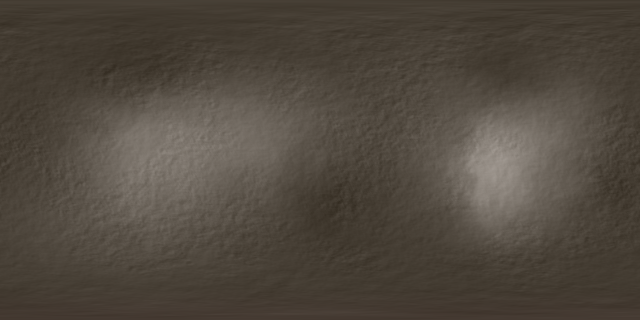
Give the GLSL for this texture, as a Shadertoy shader.

```glsl
// A dusty brown planetary surface map in a 2:1 cylindrical projection.
// Soft elliptical glows set the broad albedo; noise and craters sampled on
// a sphere add lit relief that stretches naturally toward the poles.

float hash(vec3 p) {
    p = fract(p * vec3(0.1031, 0.1030, 0.0973));
    p += dot(p, p.yxz + 33.33);
    return fract((p.x + p.y) * p.z);
}

float noise(vec3 p) {
    vec3 i = floor(p), f = fract(p);
    f = f * f * (3.0 - 2.0 * f);
    vec2 e = vec2(0.0, 1.0);
    vec4 a = vec4(hash(i), hash(i + e.yxx), hash(i + e.xyx), hash(i + e.yyx));
    vec4 b = vec4(hash(i + e.xxy), hash(i + e.yxy), hash(i + e.xyy), hash(i + e.yyy));
    vec4 z = mix(a, b, f.z);
    vec2 y = mix(z.xy, z.zw, f.y);
    return mix(y.x, y.y, f.x);
}

float fbm(vec3 p) {
    float sum = 0.0, amp = 0.5;
    for (int k = 0; k < 4; k++) {
        sum += amp * noise(p);
        p = p * 2.03 + 7.1;
        amp *= 0.5;
    }
    return sum;
}

// Canvas position (2 wide, 1 high) to a point on the unit sphere
vec3 toSphere(vec2 p) {
    float lon = p.x * 3.14159, lat = (p.y - 0.5) * 3.14159;
    return vec3(cos(lon) * cos(lat), sin(lon) * cos(lat), sin(lat));
}

// Scattered bowls with faint rims, one candidate per cell
float craters(vec3 p) {
    vec3 cell = floor(p);
    float h = 0.0;
    for (int k = 0; k < 27; k++) {
        vec3 c = cell + vec3(k % 3, (k / 3) % 3, k / 9) - 1.0;
        float seed = hash(c + 4.7);
        vec3 jitter = vec3(hash(c), hash(c + 19.3), hash(c + 41.9));
        float d = length(p - c - jitter) / mix(0.14, 0.45, seed * seed);
        float rim = exp(-7.0 * (d - 1.0) * (d - 1.0));
        h += step(0.5, seed) * (0.25 * rim - 0.75 * exp(-2.0 * d * d));
    }
    return h;
}

float relief(vec2 p) {
    vec3 s = toSphere(p) + 3.0;
    return fbm(s * 19.0) * 1.2 + craters(s * 10.0) * 0.3 + craters(s * 21.0) * 0.12;
}

// Soft ellipse of light with a slightly flat top
float glow(vec2 p, vec2 center, vec2 radius) {
    vec2 d = (p - center) / radius;
    return exp(-pow(dot(d, d), 1.2));
}

float albedo(vec2 p) {
    float a = 0.035;
    // Western bright plain and its eastern arm
    a += 0.27 * glow(p, vec2(0.44, 0.51), vec2(0.18, 0.16));
    a += 0.35 * glow(p, vec2(0.54, 0.46), vec2(0.34, 0.25));
    a += 0.33 * glow(p, vec2(0.82, 0.60), vec2(0.28, 0.17));
    a += 0.11 * glow(p, vec2(0.23, 0.27), vec2(0.32, 0.14));
    // Eastern bright region with a sharper western edge
    float edge = smoothstep(1.46, 1.50, p.x);
    a += 0.27 * glow(p, vec2(1.55, 0.44), vec2(0.12, 0.18));
    a += 0.44 * glow(p, vec2(1.63, 0.47), vec2(0.24, 0.22));
    a += 0.15 * edge * glow(p, vec2(1.50, 0.49), vec2(0.14, 0.15));
    a += 0.17 * glow(p, vec2(1.36, 0.59), vec2(0.24, 0.27));
    a += 0.14 * glow(p, vec2(1.78, 0.65), vec2(0.16, 0.16));
    // Dark patches
    a -= 0.09 * glow(p, vec2(0.43, 0.80), vec2(0.22, 0.13));
    a -= 0.10 * glow(p, vec2(1.56, 0.77), vec2(0.14, 0.09));
    a -= 0.10 * glow(p, vec2(1.03, 0.40), vec2(0.13, 0.14));
    a -= 0.08 * glow(p, vec2(1.91, 0.43), vec2(0.09, 0.13));
    return max(a, -0.02);
}

void mainImage(out vec4 fragColor, in vec2 fragCoord) {
    vec2 p = fragCoord / iResolution.xy * vec2(2.0, 1.0);
    vec3 s = toSphere(p) + 3.0;

    // Ragged borders from a gentle warp, then mottled dust
    vec2 warp = vec2(fbm(s * 4.0), fbm(s * 4.0 + 17.0)) - 0.47;
    float tone = albedo(p + 0.09 * warp);
    tone += 0.09 * (fbm(s * 4.0 + 9.0) - 0.47);

    // Fine bright streaks in the eastern core
    float streak = noise(vec3(p * vec2(90.0, 22.0), 2.0)) - 0.5;
    tone += 0.16 * streak * glow(p, vec2(1.54, 0.43), vec2(0.08, 0.11));

    // Relief lit from the upper left, rougher in some regions
    vec2 toLight = vec2(-0.006, 0.004);
    float slope = relief(p) - relief(p + toLight);
    float rough = mix(0.2, 0.4, smoothstep(0.35, 0.6, fbm(s * 2.5 + 31.0)));
    tone += rough * clamp(slope, -0.3, 0.3);

    // Faint bands and darkening near the poles
    float polar = smoothstep(0.34, 0.5, abs(p.y - 0.5));
    tone += 0.07 * polar * (noise(vec3(p.x * 2.0, p.y * 45.0, 5.0)) - 0.5);

    vec3 color = vec3(0.25, 0.22, 0.18) + tone * vec3(0.37, 0.37, 0.38);
    color += vec3(0.006, -0.006, 0.002) * smoothstep(0.12, 0.0, p.y);
    fragColor = vec4(color, 1.0);
}
```
